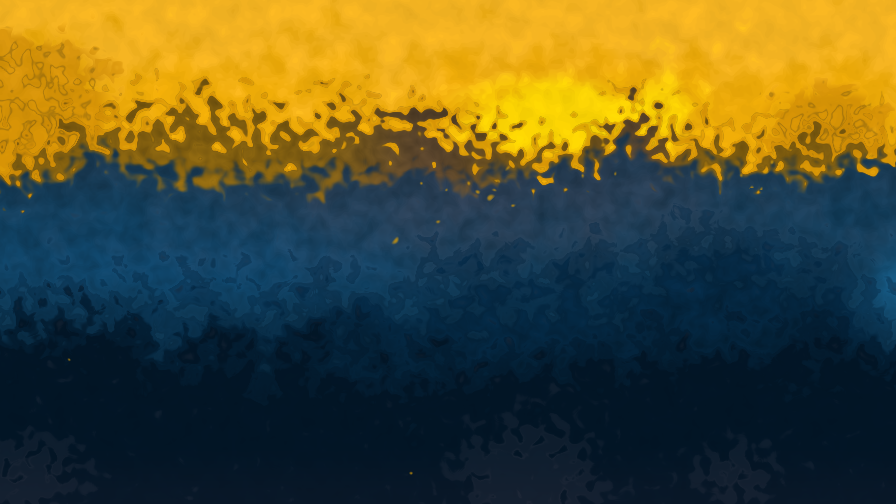
A WebGL 2 fragment shader for this background:

```glsl
#version 300 es
precision highp float;
uniform vec2 u_resolution;
out vec4 fragColor;

const vec3 GOLD = vec3(0.93, 0.67, 0.03), PALE_GOLD = vec3(0.95, 0.70, 0.13);
const vec3 DULL_GOLD = vec3(0.79, 0.53, 0.02), YELLOW = vec3(0.98, 0.84, 0.01);
const vec3 OLIVE = vec3(0.52, 0.38, 0.06), UMBER = vec3(0.31, 0.24, 0.20);
const vec3 SLATE = vec3(0.19, 0.25, 0.33), BLUE = vec3(0.06, 0.24, 0.36);
const vec3 NAVY = vec3(0.01, 0.135, 0.23), INK = vec3(0.008, 0.075, 0.135);
const vec3 ASH = vec3(0.16, 0.19, 0.25);

vec2 hash2(vec2 p) {
  vec3 q = fract(p.xyx * vec3(0.1031, 0.1030, 0.0973));
  q += dot(q, q.yzx + 33.33);
  return fract((q.xx + q.yz) * q.zy);
}

float cornerSlope(vec2 cell, vec2 offset) {
  float angle = 6.2832 * hash2(cell).x;
  return dot(vec2(cos(angle), sin(angle)), offset);
}

float gradientNoise(vec2 p) {
  vec2 i = floor(p), f = fract(p), e = vec2(1.0, 0.0);
  vec2 w = f * f * f * (f * (f * 6.0 - 15.0) + 10.0);
  float low = mix(cornerSlope(i, f), cornerSlope(i + e, f - e), w.x);
  float high = mix(cornerSlope(i + e.yx, f - e.yx), cornerSlope(i + 1.0, f - 1.0), w.x);
  return 1.5 * mix(low, high, w.y);
}

float fbm(vec2 p) {
  float sum = 0.0, gain = 0.55;
  for (int i = 0; i < 3; i++, gain *= 0.5) {
    sum += gain * gradientNoise(p);
    p = mat2(1.6, 1.2, -1.2, 1.6) * p + 17.3;
  }
  return sum;
}

// Soft steps, like overlapping dabs of paint
float terrace(float v, float steps) {
  return (floor(v * steps) + smoothstep(0.3, 0.7, fract(v * steps))) / steps;
}

float bump(float x, float center, float width) {
  float d = (x - center) / width;
  return exp(-d * d);
}

float glow(vec2 p, vec2 center, vec2 radius) {
  return bump(p.x, center.x, radius.x) * bump(p.y, center.y, radius.y);
}

// Heights of the gold rim, the brown fringe and the dark bank
float goldEdge(float x) {
  return 0.695 + 0.055 * bump(x, 0.2, 0.12) + 0.055 * bump(x, 0.43, 0.09) - 0.045 * bump(x, 0.0, 0.05)
    - 0.03 * bump(x, 0.61, 0.04) + 0.055 * bump(x, 0.71, 0.04) - 0.01 * bump(x, 0.83, 0.05);
}
float fringeEdge(float x) {
  return 0.645 + 0.05 * bump(x, 0.11, 0.03) + 0.05 * bump(x, 0.7, 0.05) + 0.045 * bump(x, 1.0, 0.05);
}
float bankEdge(float x) {
  return 0.365 + 0.05 * bump(x, 0.58, 0.1) + 0.11 * bump(x, 0.8, 0.13) - 0.03 * bump(x, 1.0, 0.05);
}

// Scattered round drops, present where density is high
float drops(vec2 p, float density) {
  vec2 cell = floor(p), h = hash2(cell + 5.0);
  float d = length(fract(p) - mix(vec2(0.25), vec2(0.75), h)) - mix(0.08, 0.22, h.y * h.x);
  return smoothstep(0.12, -0.12, d) * step(hash2(cell + 41.0).x, density);
}

vec3 skyColor(vec2 uv, float coarse, float fine, float blots) {
  vec3 color = mix(GOLD, PALE_GOLD, smoothstep(0.78, 0.95, uv.y + 0.2 * coarse + 0.15 * fine));
  float dull = bump(uv.x, 0.02, 0.1) * smoothstep(1.0, 0.84, uv.y) + 0.8 * glow(uv, vec2(0.93, 0.75), vec2(0.08));
  color = mix(color, DULL_GOLD, 0.7 * smoothstep(0.3, 0.5, dull + 0.5 * fine));
  color = mix(color, OLIVE, 0.5 * bump(dull + 0.6 * blots + 0.3 * fine, 0.85, 0.07));
  float sun = glow(uv, vec2(0.61, 0.765), vec2(0.1, 0.09)) + 0.5 * glow(uv, vec2(0.75, 0.79), vec2(0.06, 0.09));
  return mix(color, YELLOW, 0.9 * smoothstep(0.2, 0.8, sun + 0.35 * coarse + 0.35 * fine)) * (1.0 + 0.08 * fine);
}

vec3 waterColor(vec2 uv, float coarse, float fine, float blots) {
  float haze = glow(uv, vec2(0.57, 0.62), vec2(0.3, 0.15));
  vec3 color = mix(BLUE, SLATE, clamp(0.85 * haze + 0.3 * coarse + 0.3 * fine, 0.0, 1.0));
  color = mix(color, SLATE * 0.85, 0.35 * smoothstep(0.55, 0.68, uv.y));
  color += vec3(0.0, 0.04, 0.07) * glow(uv, vec2(0.22, 0.47), vec2(0.25, 0.08));
  color += vec3(0.02, 0.1, 0.14) * glow(uv, vec2(1.0, 0.43), vec2(0.025, 0.08));
  color *= 1.0 + 0.2 * fine + 0.08 * blots;
  // Mottled banks, each darker than the last
  float rough = 0.1 * coarse + 0.12 * fine + 0.06 * blots, bank = bankEdge(uv.x) - uv.y + rough;
  vec3 navy = NAVY * (1.0 + 0.35 * fine + 0.12 * blots);
  color = mix(color, navy, 0.45 * smoothstep(-0.075, -0.055, bank) + 0.45 * smoothstep(-0.02, 0.02, bank));
  float ink = 0.29 + 0.04 * bump(uv.x, 0.08, 0.12) - 0.04 * bump(uv.x, 0.5, 0.15) - uv.y + rough;
  color = mix(color, INK, 0.45 * smoothstep(-0.06, -0.03, ink) + 0.45 * smoothstep(-0.01, 0.03, ink));
  // Grainy ashen foam along the bottom
  float foam = glow(uv, vec2(0.59, 0.05), vec2(0.08, 0.12)) + 0.8 * glow(uv, vec2(0.03, 0.06), vec2(0.07, 0.08))
    + 0.7 * glow(uv, vec2(0.82, 0.06), vec2(0.05, 0.07));
  float grain = foam + 0.5 * fine + 0.6 * blots;
  color = mix(color, ASH, 0.3 * smoothstep(0.4, 0.7, grain) + 0.5 * foam * bump(grain, 0.5, 0.1));
  return color + vec3(0.025, 0.01, 0.01) * smoothstep(0.12, 0.0, uv.y);
}

void main() {
  vec2 uv = gl_FragCoord.xy / u_resolution, p = gl_FragCoord.xy / u_resolution.y;
  vec2 q = p + 0.007 * vec2(gradientNoise(p * 30.0), gradientNoise(p * 30.0 + 71.0));
  float coarse = fbm(q * 7.0 + 3.0), fine = fbm(q * 20.0 + 29.0);
  float blots = gradientNoise(q * 46.0 + 11.0), dabs = terrace(fine, 5.0);
  vec3 color = waterColor(uv, coarse, dabs, blots);
  // Brown fringe, purplish near the middle
  float umber = clamp(bump(uv.x, 0.48, 0.09) + bump(uv.x, 0.71, 0.05), 0.0, 1.0);
  float fringe = uv.y - fringeEdge(uv.x) + 0.05 * coarse + 0.05 * fine + 0.035 * blots;
  vec3 brown = mix(OLIVE, UMBER, 0.8 * umber) * (1.0 + 0.2 * dabs + 0.15 * blots);
  color = mix(color, brown, smoothstep(-0.02, 0.025, fringe));
  // Gold sky with dark rims around its blots
  float gold = uv.y - goldEdge(uv.x) + 0.04 * coarse + 0.08 * fine + 0.09 * blots;
  vec3 sky = mix(skyColor(uv, coarse, dabs, blots), DULL_GOLD, 0.6 * smoothstep(0.045, 0.02, gold));
  color = mix(color, sky, smoothstep(-0.006, 0.01, gold));
  color = mix(color, OLIVE * 0.85, 0.4 * bump(gold, -0.004, 0.006) + 0.25 * bump(gold, 0.04, 0.005));
  // Stray drops below the fringe
  float density = 0.6 * glow(uv, vec2(0.5, 0.63), vec2(0.035, 0.04)) + 0.25 * glow(uv, vec2(0.75, 0.66), vec2(0.16, 0.04));
  color = mix(color, GOLD * 0.9, 0.75 * drops(mat2(0.8, 0.6, -0.6, 0.8) * q * 40.0, density));
  fragColor = vec4(clamp(color, 0.0, 1.0), 1.0);
}
```
